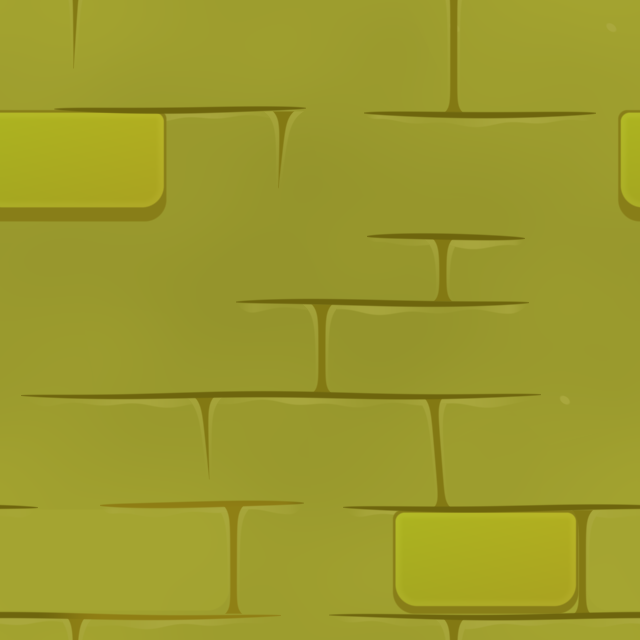
A three.js fragment shader for this texture:

```glsl
// A seamless mossy olive wall: soft painted stone crossed by tapering cracks.
// Seams and joints fill wrapped masks for gaps and pale lips; a few raised
// bricks are rounded boxes, and cellular noise gives mottling and chips.
varying vec2 vUv;

const float TAU = 6.2831853;
const float SOFT = 0.0016;
const vec3 STONE = vec3(0.585, 0.582, 0.172);
const vec3 STONE_LIT = vec3(0.645, 0.645, 0.188);
const vec3 LIP = vec3(0.675, 0.665, 0.255);
const vec3 SEAM = vec3(0.43, 0.395, 0.05);
const vec3 JOINT = vec3(0.515, 0.475, 0.075);
const vec3 OCHRE = vec3(0.61, 0.53, 0.09);
const vec3 GOLD = vec3(0.67, 0.67, 0.125);

float fill(float d) { return 1.0 - smoothstep(-SOFT, SOFT, d); }

// Offset from c to p, wrapped over the unit tile
vec2 wrapped(vec2 p, vec2 c) {
  vec2 d = p - c;
  return d - floor(d + 0.5);
}

float hash(vec2 p) {
  return fract(sin(dot(p, vec2(127.1, 311.7))) * 4375.85);
}

// Tiling cellular noise: offset to the nearest point, and its random id
vec3 cells(vec2 p, float count) {
  vec2 g = p * count, base = floor(g);
  vec3 nearest = vec3(9.0);
  for (int j = -1; j <= 1; j++) {
    for (int i = -1; i <= 1; i++) {
      vec2 cell = base + vec2(float(i), float(j));
      vec2 id = mod(cell, count);
      vec2 d = g - cell - 0.2 - 0.6 * vec2(hash(id), hash(id + 17.3));
      if (dot(d, d) < dot(nearest.xy, nearest.xy))
        nearest = vec3(d, hash(id + 5.7));
    }
  }
  return nearest;
}

// Horizontal crack from x0 to x1; mask holds seam, joint and lip coverage
void seam(vec2 p, float x0, float x1, float y, inout vec3 mask) {
  float halfLen = 0.5 * (x1 - x0);
  vec2 d = wrapped(p, vec2(x0 + halfLen, y));
  float t = d.x / halfLen;
  float taper = sqrt(max(1.0 - t * t, 0.0));
  d.y -= 0.002 * sin(TAU * 2.0 * p.x + y * 40.0);
  float inside = step(abs(t), 1.0);
  float ragged = 0.8 + 0.3 * sin(TAU * 7.0 * p.x + y * 31.0) * sin(TAU * 3.0 * p.x);
  float lipDepth = 0.017 * ragged * smoothstep(0.0, 0.5, taper);
  float lip = fill(-d.y - lipDepth) * fill(d.y) * smoothstep(1.0, 0.85, abs(t));
  mask.x = max(mask.x, inside * fill(abs(d.y) - 0.0048 * taper));
  mask.z = max(mask.z, lip * (0.5 + 0.3 * sin(TAU * 4.0 * p.x + y * 23.0)));
}

// Vertical crack hanging from top; taper 1 ends in a point, 0 meets a seam
void joint(vec2 p, vec2 top, float len, float lean, float taper, inout vec3 mask) {
  vec2 d = wrapped(p, top - vec2(0.0, 0.5 * len));
  float s = 0.5 - d.y / len;
  float inside = fill(abs(d.y) - 0.5 * len);
  float t = clamp(s, 0.0, 1.0);
  float flare = 0.011 * exp(-t * len / 0.011)
              + 0.009 * (1.0 - taper) * exp((t - 1.0) * len / 0.008);
  float side = abs(d.x - lean * s) - 0.0055 * (1.0 - taper * t) - flare;
  float lipWidth = 0.004 + 0.011 * exp(-t * len / 0.025);
  mask.y = max(mask.y, inside * fill(side));
  mask.z = max(mask.z, inside * fill(side - lipWidth) * 0.65 * (1.0 - t));
}

// Box with gently rounded upper and broadly rounded lower corners
float brickShape(vec2 p, vec2 center, vec2 size) {
  vec2 d = wrapped(p, center);
  float radius = d.y < 0.0 ? 0.034 : 0.014;
  vec2 q = abs(d) - size + radius;
  return length(max(q, 0.0)) + min(max(q.x, q.y), 0.0) - radius;
}

// Raised golden brick with a shaded rim that is thicker below
void goldBrick(vec2 p, vec2 center, vec2 size, float drop, inout vec3 col) {
  vec2 under = vec2(0.0, 0.5 * drop);
  float rim = fill(brickShape(p, center - under, size + under + 0.004));
  col = mix(col, JOINT + 0.02, rim);
  float shape = brickShape(p, center, size);
  vec2 d = wrapped(p, center) / size;
  vec3 face = GOLD + vec3(0.015, 0.025, 0.0) * d.y + vec3(0.01, -0.01, 0.0) * d.x;
  face += 0.025 * smoothstep(-0.014, -0.002, shape);
  col = mix(col, face, fill(shape));
}

void main() {
  vec2 p = vUv;

  // Broad light, brushed waves and mottling
  vec3 cell = cells(p, 6.0);
  float light = 0.43 + 0.3 * cos(TAU * (p.y - 0.07)) + 0.16 * cos(TAU * p.x)
    + 0.1 * sin(TAU * (2.0 * p.x + p.y)) * sin(TAU * (p.x - 3.0 * p.y))
    + 0.12 * (cell.z - 0.5) * smoothstep(0.6, 0.1, length(cell.xy));
  vec3 col = mix(STONE, STONE_LIT, clamp(light, 0.0, 1.0));

  // Pale chips on a few cells
  vec2 chip = mat2(0.8, 0.6, -0.6, 0.8) * cell.xy / 6.0;
  float chipSize = length(chip * vec2(0.75, 1.2)) - 0.0065;
  col = mix(col, LIP, 0.8 * fill(chipSize) * step(0.84, cell.z));

  // Wide weathered brick
  float weathered = brickShape(p, vec2(0.138, 0.125), vec2(0.22, 0.079));
  col = mix(col, vec3(0.65, 0.65, 0.195), 0.65 * fill(weathered));

  // Seams, then the joints between them
  vec3 mask = vec3(0.0);
  seam(p, 0.085, 0.478, 0.829, mask);
  seam(p, 0.568, 0.932, 0.822, mask);
  seam(p, 0.573, 0.820, 0.629, mask);
  seam(p, 0.368, 0.827, 0.527, mask);
  seam(p, 0.033, 0.846, 0.382, mask);
  seam(p, 0.156, 0.475, 0.212, mask);
  seam(p, 0.536, 1.059, 0.206, mask);
  seam(p, 0.514, 1.439, 0.037, mask);
  joint(p, vec2(0.709, 0.034), 0.21, 0.0, 0.0, mask);
  joint(p, vec2(0.119, 0.038), 0.145, -0.004, 1.0, mask);
  joint(p, vec2(0.443, 0.826), 0.12, -0.008, 1.0, mask);
  joint(p, vec2(0.692, 0.628), 0.099, 0.0, 0.0, mask);
  joint(p, vec2(0.503, 0.525), 0.139, 0.0, 0.0, mask);
  joint(p, vec2(0.319, 0.381), 0.13, 0.008, 1.0, mask);
  joint(p, vec2(0.677, 0.381), 0.174, 0.014, 0.1, mask);
  joint(p, vec2(0.365, 0.211), 0.17, 0.0, 0.1, mask);
  joint(p, vec2(0.910, 0.203), 0.164, 0.0, 0.0, mask);

  // Compose lips, raised bricks, then dark gaps
  col = mix(col, LIP, mask.z);
  goldBrick(p, vec2(0.113, 0.750), vec2(0.143, 0.074), 0.018, col);
  goldBrick(p, vec2(0.759, 0.126), vec2(0.141, 0.073), 0.008, col);
  float rust = smoothstep(0.28, 0.2, p.y) * smoothstep(0.5, 0.44, p.x) * smoothstep(0.05, 0.16, p.x);
  col = mix(col, mix(JOINT, OCHRE, 0.5 * rust), mask.y);
  col = mix(col, mix(SEAM, OCHRE, 0.75 * rust), mask.x);
  gl_FragColor = vec4(col, 1.0);
}
```
